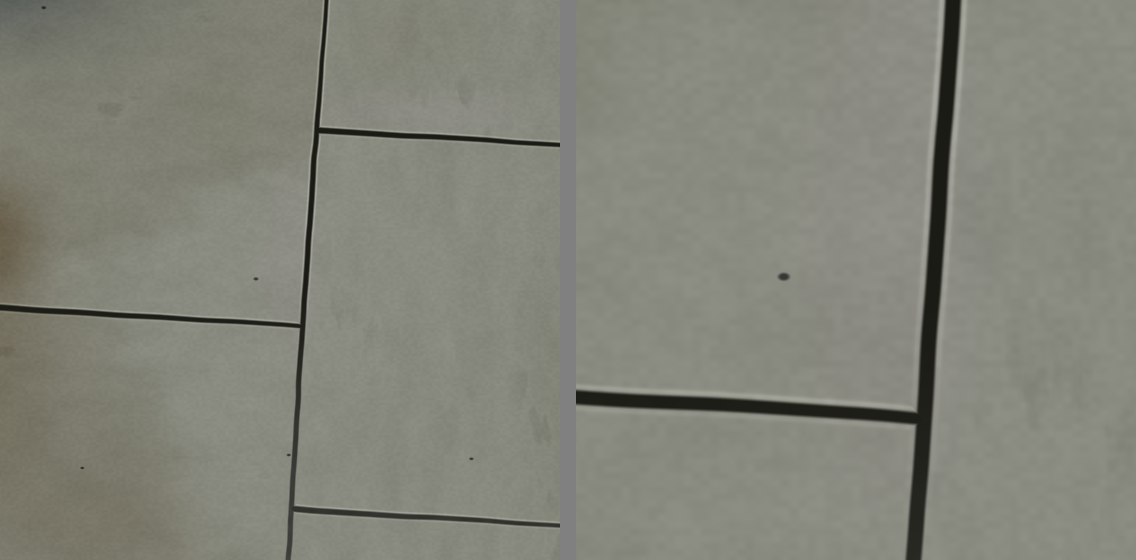
Left, the full canvas; right, a detail of the centre.
Give the GLSL for this texture, as a WebGL 1 fragment shader.

```glsl
precision highp float;
// Worn grey-green stone paving: two staggered columns of large slabs with thin dark joints.
uniform vec2 u_resolution;

#define SLAB_HEIGHT 0.677
#define RIGHT_OFFSET 0.091
#define LEFT_OFFSET 0.417
#define ROW_TILT 0.061
#define JOINT_HALF 0.0048
#define SPECK_COUNT 5
#define PALE_STONE vec3(0.545, 0.553, 0.512)
#define OLIVE_STONE vec3(0.488, 0.488, 0.435)
#define BROWN_STAIN vec3(0.41, 0.37, 0.29)
#define SLATE_SHADE vec3(0.33, 0.35, 0.34)
#define JOINT_DARK vec3(0.105, 0.105, 0.085)
#define JOINT_DUSTY vec3(0.27, 0.27, 0.255)

float hash(vec2 p) {
  p = fract(p * vec2(0.1031, 0.1137));
  p += dot(p, p.yx + 33.33);
  return fract((p.x + p.y) * p.x * 17.31);
}

float noise(vec2 p) {
  vec2 i = floor(p), f = fract(p);
  f = f * f * (3.0 - 2.0 * f);
  return mix(mix(hash(i), hash(i + vec2(1.0, 0.0)), f.x),
             mix(hash(i + vec2(0.0, 1.0)), hash(i + 1.0), f.x), f.y);
}

float fbm(vec2 p) {
  float sum = 0.0, amplitude = 0.5;
  for (int i = 0; i < 5; i++) {
    sum += amplitude * noise(p);
    p = mat2(1.6, 1.2, -1.2, 1.6) * p + 17.3;
    amplitude *= 0.5;
  }
  return sum;
}

// Soft elliptical blotch, 1 at its centre.
float blotch(vec2 p, vec2 center, vec2 radius) {
  vec2 q = (p - center) / radius;
  return exp(-dot(q, q));
}

// Pale and olive areas, with the weathered border running across each left slab.
vec3 stoneColor(vec2 p, float isRight, float row) {
  vec2 grainSpace = p + 7.0 * vec2(isRight, row);
  float cloud = fbm(grainSpace * 5.0) - 0.5;
  float streak = fbm(grainSpace * mix(vec2(15.0, 32.0), vec2(30.0, 13.0), isRight)) - 0.5;
  float upperEdge = 0.557 + 0.4 * (p.x - 0.1) - p.y;
  float lowerEdge = p.x - 0.36 + 0.4 * p.y;
  float edge = p.y + ROW_TILT * p.x > 0.45 ? upperEdge : lowerEdge;
  float leftPale = smoothstep(-0.07, 0.07, edge + 0.2 * cloud + 0.06 * streak);
  float rightPale = 0.88 - 0.45 * blotch(p, vec2(0.72, 0.92), vec2(0.16, 0.12))
                  - 0.5 * blotch(p, vec2(1.03, 0.3), vec2(0.1, 0.35));
  float pale = mix(0.25 + 0.6 * leftPale, rightPale, isRight) + 0.5 * cloud;
  vec3 color = mix(OLIVE_STONE, PALE_STONE, clamp(pale, 0.0, 1.1));

  // Stains, corner shade and a faint violet bloom beside the joint
  float brown = 0.85 * blotch(p, vec2(-0.02, 0.57), vec2(0.09, 0.11))
              + 0.45 * blotch(p, vec2(0.0, 0.26), vec2(0.13, 0.25))
              + 0.3 * blotch(p, vec2(0.2, 0.07), vec2(0.14, 0.12));
  color = mix(color, BROWN_STAIN, clamp(brown * (1.0 + cloud), 0.0, 0.9));
  color = mix(color, SLATE_SHADE, 0.85 * blotch(p, vec2(-0.01, 1.04), vec2(0.25, 0.12)));
  color += vec3(0.018, 0.008, 0.024) * (blotch(p, vec2(0.52, 0.53), vec2(0.05, 0.16))
         + blotch(p, vec2(0.73, 0.8), vec2(0.2, 0.035)));

  // Scuffs and fine grain
  float scuff = smoothstep(0.03, 0.2, streak) * smoothstep(-0.05, 0.18, cloud);
  return color + 0.045 * streak - 0.045 * scuff + 0.025 * (noise(p * vec2(190.0, 240.0)) - 0.5);
}

void main() {
  vec2 p = gl_FragCoord.xy / u_resolution;
  float pixel = 1.0 / min(u_resolution.x, u_resolution.y);

  // Slightly bowed vertical joint and tilted rows, half a slab apart
  float jointX = 0.515 + 0.055 * p.y + 0.0135 * p.y * p.y;
  float across = p.x - jointX + 0.0016 * (noise(vec2(p.y * 28.0, 3.0)) - 0.5);
  float isRight = step(0.0, across);
  float along = p.y + ROW_TILT * across + 0.003 * (noise(vec2(p.x * 14.0, 8.0)) - 0.5);
  float rowPosition = (along - mix(LEFT_OFFSET, RIGHT_OFFSET, isRight)) / SLAB_HEIGHT;
  float below = (fract(rowPosition + 0.5) - 0.5) * SLAB_HEIGHT;

  vec3 color = stoneColor(p, isRight, floor(rowPosition));

  // Sparse dark pits
  for (int i = 0; i < SPECK_COUNT; i++) {
    float id = float(i) * 13.0 + 5.0;
    vec2 pit = vec2(hash(vec2(id, 2.0)), hash(vec2(id, 9.0)));
    float size = 0.002 + 0.0018 * hash(vec2(id, 4.0));
    float reach = length((p - pit) * vec2(0.8, 1.2));
    color *= 1.0 - 0.6 * (1.0 - smoothstep(size * 0.4, size + pixel, reach));
  }

  // Joint distances; horizontal joints thin out away from their left end
  float columnX = mix(p.x / 0.54, across / 0.45, isRight);
  float rowGap = abs(below) - JOINT_HALF * mix(1.12, 0.78, columnX);
  float columnGap = abs(across) - JOINT_HALF * (1.0 - 0.3 * smoothstep(0.65, 1.0, p.y));
  float gap = min(rowGap, columnGap);

  // Thin worn light rim, strongest over the upper part and above the rows
  float rimStrength = columnGap < rowGap ? smoothstep(0.3, 0.65, p.y) : 0.45 + 0.4 * step(0.0, below);
  float rim = exp(-pow((gap - 0.0022) / 0.0016, 2.0));
  color += 0.1 * rim * rimStrength;

  // Joint fill grows dustier toward the bottom
  float dust = (1.0 - smoothstep(0.08, 0.52, p.y)) * (columnGap < rowGap ? 0.8 : 0.55);
  dust += 0.3 * (noise(p * 70.0) - 0.5) * dust;
  vec3 jointColor = mix(JOINT_DARK, JOINT_DUSTY, dust);
  float joint = 1.0 - smoothstep(-0.0012 - 0.5 * pixel, 0.0008 + 0.5 * pixel, gap);
  gl_FragColor = vec4(mix(color, jointColor, joint), 1.0);
}
```
